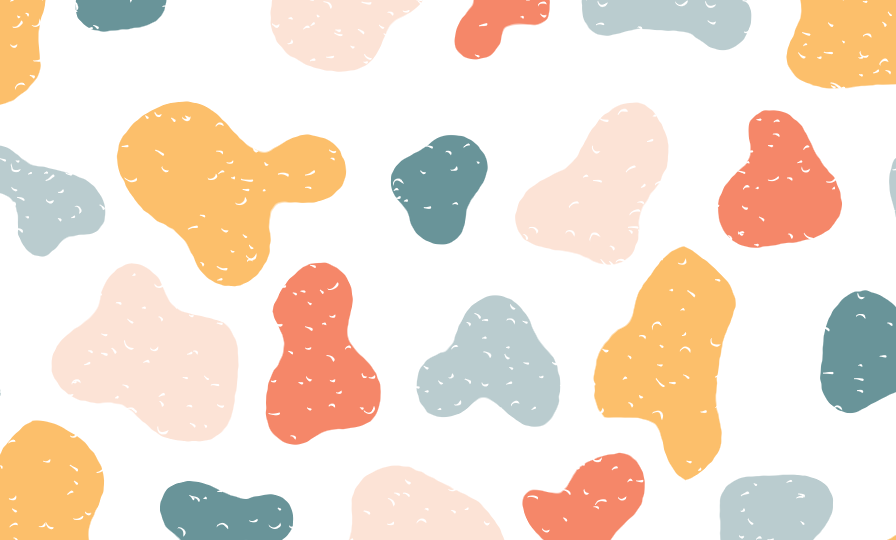
A WebGL 1 fragment shader for this pattern:

```glsl
precision highp float;
// Flat organic pebbles in five soft colours on white, with chalky white flecks.
// Each staggered cell grows a blob from smoothly joined lobes; a gap is kept
// between neighbours by comparing the two nearest blob distances.

uniform vec2 u_resolution;

// Blob styles: colour in rgb, size in a (canvas height = 1)
const vec4 AMBER = vec4(0.99, 0.75, 0.42, 0.164);
const vec4 TEAL  = vec4(0.41, 0.58, 0.60, 0.104);
const vec4 BLUSH = vec4(0.99, 0.89, 0.84, 0.160);
const vec4 CORAL = vec4(0.96, 0.53, 0.41, 0.126);
const vec4 MIST  = vec4(0.73, 0.80, 0.81, 0.126);
const vec3 PAPER = vec3(1.0);

const float CELL = 0.33;          // spacing of blobs
const float JITTER = 0.22;        // shift of a blob inside its cell
const float GAP = 0.05;           // least white space between blobs
const float ROUNDING = 0.04;      // softness of corners made by the gap
const float WARP = 0.035;         // slow bending of outlines
const float ROUGHNESS = 0.0022;   // fine chalky edge
const float FLECK_CELL = 0.054;   // spacing of the large flecks
const float FLECK_WIDTH = 0.0019;

float hash(vec2 p) {
  return fract(sin(dot(p, vec2(127.1, 311.7))) * 43758.5453);
}

vec2 hash2(vec2 p) {
  return vec2(hash(p), hash(p + 37.4));
}

float noise(vec2 p) {
  vec2 i = floor(p);
  vec2 f = fract(p);
  f = f * f * (3.0 - 2.0 * f);
  return mix(mix(hash(i), hash(i + vec2(1.0, 0.0)), f.x),
             mix(hash(i + vec2(0.0, 1.0)), hash(i + 1.0), f.x), f.y);
}

vec2 noise2(vec2 p) {
  return vec2(noise(p), noise(p + 19.7)) - 0.5;
}

float smoothMin(float a, float b, float k) {
  float h = clamp(0.5 + 0.5 * (b - a) / k, 0.0, 1.0);
  return mix(b, a, h) - k * h * (1.0 - h);
}

vec4 blobStyle(vec2 id) {
  float n = mod(id.x + 2.0 * id.y, 5.0);
  if (n < 0.5) return AMBER;
  if (n < 1.5) return TEAL;
  if (n < 2.5) return BLUSH;
  if (n < 3.5) return CORAL;
  return MIST;
}

// Core disc joined with three lobes of random reach and radius
float blobDistance(vec2 p, vec2 id, float size) {
  float d = length(p) - 0.45 * size;
  float turn = 6.2832 * hash(id + 5.3);
  for (int j = 0; j < 3; j++) {
    vec2 seed = id + 11.0 * float(j) + 2.6;
    float angle = turn + 2.09 * float(j) + 0.9 * (hash(seed) - 0.5);
    float reach = mix(0.4, 0.95, hash(seed + 3.1)) * size;
    float radius = mix(0.36, 0.7, hash(seed + 7.9)) * size;
    vec2 center = reach * vec2(cos(angle), sin(angle));
    d = smoothMin(d, length(p - center) - radius, 0.45 * size);
  }
  return d;
}

// Signed distance to the nearest blob; its colour goes to tint
float blobField(vec2 p, out vec3 tint) {
  vec2 q = p / CELL + vec2(0.2, 0.5);
  float nearest = 9.0;
  float second = 9.0;
  tint = PAPER;
  for (int y = -1; y <= 1; y++) {
    float row = floor(q.y) + float(y);
    float stagger = 0.5 * mod(row, 2.0);
    for (int x = -1; x <= 1; x++) {
      vec2 id = vec2(floor(q.x - stagger) + float(x), row);
      vec2 center = id + vec2(stagger, 0.0) + 0.5 + JITTER * (hash2(id) - 0.5);
      vec4 style = blobStyle(id);
      float size = style.a * mix(0.88, 1.12, hash(id + 23.0));
      float d = blobDistance((q - center) * CELL, id, size);
      if (d < nearest) {
        second = nearest;
        nearest = d;
        tint = style.rgb;
      } else {
        second = min(second, d);
      }
    }
  }
  float spacing = 0.5 * (GAP - (second - nearest));
  return -smoothMin(-nearest, -spacing, ROUNDING);
}

// Short tapered strokes, mostly level, some bent into hooks
float fleckDistance(vec2 p, float cell, float share) {
  vec2 id = floor(p / cell);
  vec2 seed = id + 53.0 * share;
  if (hash(seed + 1.7) > share) return 1.0;
  vec2 v = (fract(p / cell) - 0.5 - 0.5 * (hash2(seed) - 0.5)) * cell;
  float angle = 1.5 * (hash(seed + 4.2) - 0.6);
  float c = cos(angle);
  float s = sin(angle);
  v = vec2(c * v.x + s * v.y, c * v.y - s * v.x);
  float bend = 160.0 * (hash(seed + 8.8) - 0.5);
  float halfLength = cell * mix(0.05, 0.18, hash(seed + 6.1));
  float slope = 2.0 * bend * v.x;
  float across = (v.y - bend * v.x * v.x) / sqrt(1.0 + slope * slope);
  float taper = mix(0.5, 1.1, smoothstep(-halfLength, halfLength, v.x));
  return length(vec2(max(abs(v.x) - halfLength, 0.0), across)) - FLECK_WIDTH * taper;
}

float coverage(float d) {
  return clamp(0.5 - d * u_resolution.y, 0.0, 1.0);
}

void main() {
  vec2 p = gl_FragCoord.xy / u_resolution.y;

  // Blobs with hand-drawn outlines
  vec2 warped = p + WARP * noise2(p * 6.0) + ROUGHNESS * noise2(p * 90.0);
  vec3 tint;
  float blob = coverage(blobField(warped, tint));

  // Large strokes and small chips scratched out of the paint
  vec2 scratched = p + 0.002 * noise2(p * 110.0);
  float stroke = coverage(fleckDistance(scratched, FLECK_CELL, 0.7));
  float chip = coverage(fleckDistance(scratched + 0.31, 0.5 * FLECK_CELL, 0.16));

  vec3 color = mix(PAPER, tint, blob * (1.0 - max(stroke, chip)));
  gl_FragColor = vec4(color, 1.0);
}
```
